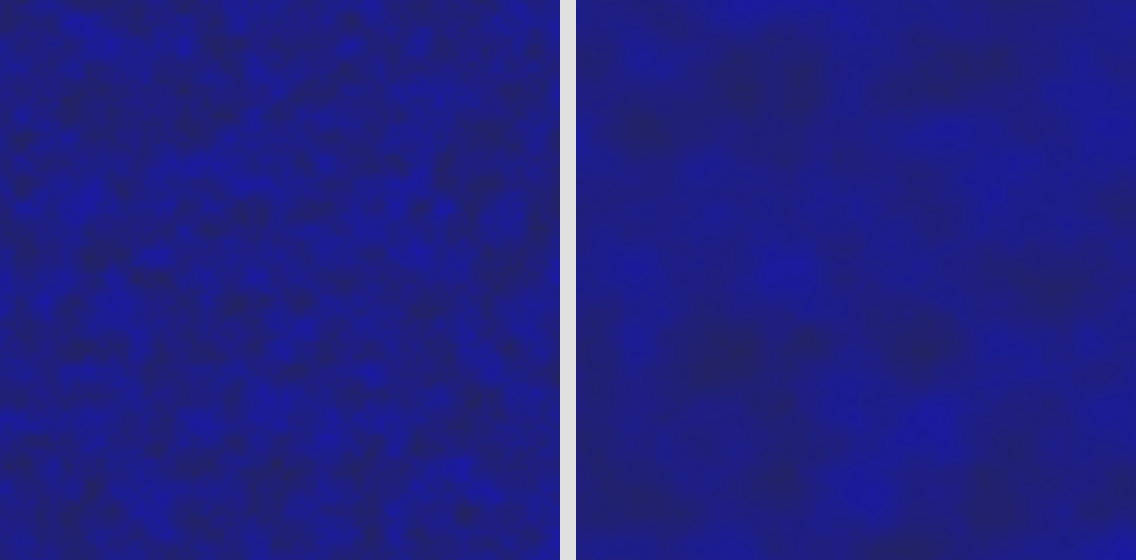
Left: the whole. Right: its middle third, enlarged.
Reproduce this texture procedurally as a WebGL 1 fragment shader.

```glsl
precision highp float;
// Soft mottled deep-blue cloth: layered smooth noise between navy and royal blue.
uniform vec2 u_resolution;

float hash(vec2 cell) {
  vec3 p = fract(vec3(cell.xyx) * 0.1031);
  p += dot(p, p.yzx + 33.33);
  return fract((p.x + p.y) * p.z);
}

// Random lattice values, smoothly blended
float valueNoise(vec2 p) {
  vec2 cell = floor(p);
  vec2 f = fract(p);
  vec2 blend = f * f * (3.0 - 2.0 * f);
  float low = mix(hash(cell), hash(cell + vec2(1.0, 0.0)), blend.x);
  float high = mix(hash(cell + vec2(0.0, 1.0)), hash(cell + vec2(1.0, 1.0)), blend.x);
  return mix(low, high, blend.y);
}

// Four octaves, normalised to 0..1
float mottle(vec2 p) {
  float sum = 0.0;
  float weight = 0.5;
  for (int octave = 0; octave < 4; octave++) {
    sum += weight * valueNoise(p);
    p = p * 2.0 + vec2(17.3, 41.7);
    weight *= 0.5;
  }
  return sum / 0.9375;
}

void main() {
  vec2 uv = gl_FragCoord.xy / min(u_resolution.x, u_resolution.y);
  float shade = mottle(uv * 24.0 + vec2(5.0, 9.0));
  vec3 navy = vec3(0.142, 0.142, 0.34);
  vec3 royal = vec3(0.096, 0.096, 0.68);
  gl_FragColor = vec4(mix(navy, royal, shade), 1.0);
}
```
